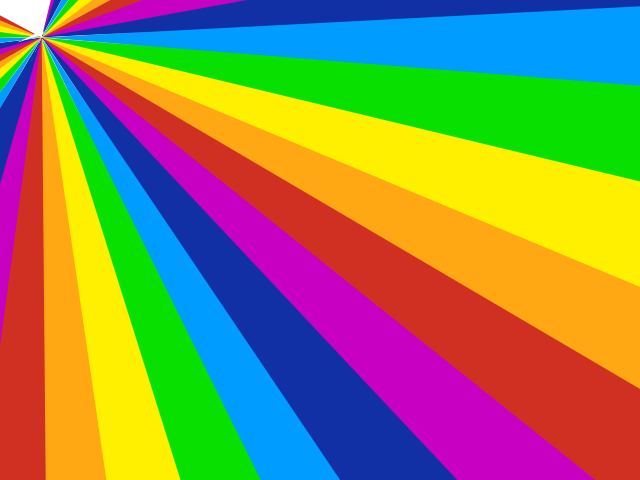
A Shadertoy shader for this background:

```glsl
// Rainbow sunburst: seven coloured wedges repeat clockwise around a hub near
// the upper left corner. The angle is folded into one turn of the palette,
// and a blank white sector is left open above the hub.

#define HUB vec2(0.0868, 0.9219)   // in units of canvas height
#define PERIOD 59.05               // degrees covered by the seven colours
#define PHASE 3.05                 // degrees from horizontal to the first edge
#define BLANK_START 208.0          // white sector, clockwise degrees
#define BLANK_END -76.3
#define SEAM_REACH 0.25            // how far the pale seams run from the hub
#define SEAM_STRENGTH 0.55

const vec3 WHITE = vec3(1.0);
const vec3 NAVY = vec3(0.07, 0.19, 0.65);
const vec3 BAND[7] = vec3[7](
    vec3(0.00, 0.61, 1.00),   // blue
    vec3(0.03, 0.88, 0.00),   // green
    vec3(1.00, 0.94, 0.00),   // yellow
    vec3(1.00, 0.66, 0.08),   // orange
    vec3(0.81, 0.19, 0.13),   // red
    vec3(0.78, 0.00, 0.76),   // magenta
    NAVY);
// Angle at which each band begins inside one period
const float EDGE[7] = float[7](0.0, 7.66, 16.58, 25.68, 33.48, 41.68, 49.85);

// Antialiased step over a signed distance
float cover(float dist, float pixel) {
    return smoothstep(-0.7 * pixel, 0.7 * pixel, dist);
}

// Uneven wedge widths: a wider band above the horizon, narrower ones at left
float warpAngle(float angle) {
    float offset = (angle + 10.3) / 4.0;
    float warped = angle - 1.9 * exp(-offset * offset);
    return angle > 114.0 ? 1.13 * angle - 21.1 : warped;
}

// Thin white splinter beside the hub, widening towards it
float splinter(vec2 q) {
    vec2 tip = vec2(-0.049, -0.010);
    vec2 axis = vec2(0.0, 0.010) - tip;
    float along = clamp(dot(q - tip, axis) / dot(axis, axis), 0.0, 1.0);
    return 0.004 * along - length(q - tip - axis * along);
}

void mainImage(out vec4 fragColor, in vec2 fragCoord) {
    float pixel = 1.0 / iResolution.y;
    vec2 q = fragCoord * pixel - HUB;
    float radius = length(q);

    // Clockwise angle, with its jump hidden in the blank sector
    float angle = degrees(atan(-q.y, q.x + 1e-6));
    if (angle < -100.0) angle += 360.0;

    // Fold into one period; the fold itself falls inside the navy band
    float turn = mod(warpAngle(angle) + PHASE + 4.0, PERIOD) - 4.0;

    // Lay the bands over one another in order
    vec3 color = NAVY;
    for (int i = 0; i < 7; i++) {
        float dist = radius * radians(turn - EDGE[i]);
        color = mix(color, BAND[i], cover(dist, pixel));
    }

    // Pale seams on both sides of the blue band, fading outwards
    float seamDist = radius * radians(min(abs(turn), abs(turn - EDGE[1])));
    float seam = 1.0 - smoothstep(0.0, 0.0016, seamDist);
    float fade = 1.0 - smoothstep(0.0, SEAM_REACH, radius);
    color = mix(color, WHITE, SEAM_STRENGTH * seam * fade);

    // Open white sector and splinter
    float blankDist = radius * radians(max(angle - BLANK_START, BLANK_END - angle));
    color = mix(color, WHITE, cover(blankDist, pixel));
    color = mix(color, WHITE, cover(splinter(q), pixel));

    fragColor = vec4(color, 1.0);
}
```
